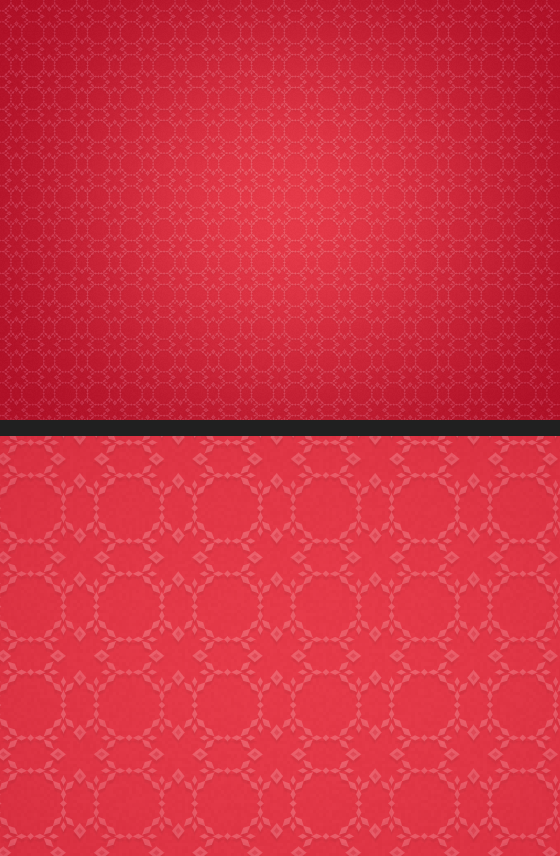
Top, the full canvas; bottom, a detail of the centre.
Write a WebGL 1 fragment shader that draws this pattern.

```glsl
precision highp float;
// A red damask of small square wreaths, about 17 across and 12.8 down.
// Each cell is folded into one eighth, where a half sprig of leaves and a
// hollow diamond are drawn over a radial glow that darkens to the edges.

uniform vec2 u_resolution;

float hash(vec2 p) {
    vec3 q = fract(vec3(p.xyx) * 0.1031);
    q += dot(q, q.yzx + 33.33);
    return fract((q.x + q.y) * q.z);
}

// Approximate signed distance to a rhombus with the given half axes.
float rhombus(vec2 p, vec2 halfAxes) {
    p = abs(p) / halfAxes;
    return (p.x + p.y - 1.0) * halfAxes.x * halfAxes.y / length(halfAxes);
}

float leaf(vec2 p, vec2 center, float angle, vec2 halfAxes) {
    float c = cos(angle), s = sin(angle);
    p -= center;
    return rhombus(vec2(c * p.x + s * p.y, c * p.y - s * p.x), halfAxes);
}

float coverage(float distance, float pixel) {
    return clamp(0.5 - distance / pixel, 0.0, 1.0);
}

// Ornament of one cell, 45 units wide and centered on zero.
float wreath(vec2 p, float pixel) {
    // Fold the four sides onto half of the upper one.
    vec2 q = abs(p);
    if (q.x > q.y) q = q.yx;

    // Sprig: central bud, stem dash, two spread leaves and a tip.
    vec2 s = q - vec2(0.0, 15.0);
    float sprig = rhombus(s, vec2(1.6, 1.5));
    sprig = min(sprig, leaf(s, vec2(4.2, 0.0), 0.0, vec2(2.5, 1.2)));
    vec2 side = vec2(s.x, abs(s.y));
    sprig = min(sprig, leaf(side, vec2(8.2, 2.8), 0.75, vec2(3.0, 1.5)));
    sprig = min(sprig, leaf(s, vec2(10.6, 0.0), 0.0, vec2(2.2, 1.2)));

    // Diamond on the cell border, with a fainter heart.
    float diamond = rhombus(q - vec2(12.5, 22.5), vec2(3.6, 2.9));
    float hollow = coverage(diamond, pixel) - 0.5 * coverage(diamond + 1.3, pixel);

    return max(coverage(sprig, pixel), hollow);
}

void main() {
    vec2 uv = gl_FragCoord.xy / u_resolution;
    float pixel = 576.0 / u_resolution.y;
    vec2 p = vec2(gl_FragCoord.x, u_resolution.y - gl_FragCoord.y) * pixel;

    // Radial glow.
    float edge = smoothstep(0.0, 0.7, length((uv - vec2(0.51, 0.5)) * vec2(1.05, 0.9)));
    vec3 color = mix(vec3(0.90, 0.225, 0.285), vec3(0.69, 0.065, 0.155), edge);

    // Ornament with a soft shadow just below it.
    vec2 cell = floor(p / 45.0 + 0.5);
    vec2 local = p - cell * 45.0;
    float shadow = wreath(local - vec2(0.0, 1.6), pixel * 1.8);
    color *= 1.0 - 0.05 * shadow;

    float strength = 0.50 + 0.06 * (hash(cell + 40.0) - 0.5);
    vec3 petal = mix(vec3(0.96, 0.52, 0.55), vec3(0.86, 0.31, 0.43), edge);
    color = mix(color, petal, strength * wreath(local, pixel));

    // Fine cloth grain.
    color += 0.016 * (hash(floor(p / 1.5) + 7.0) - 0.5);

    gl_FragColor = vec4(color, 1.0);
}
```
